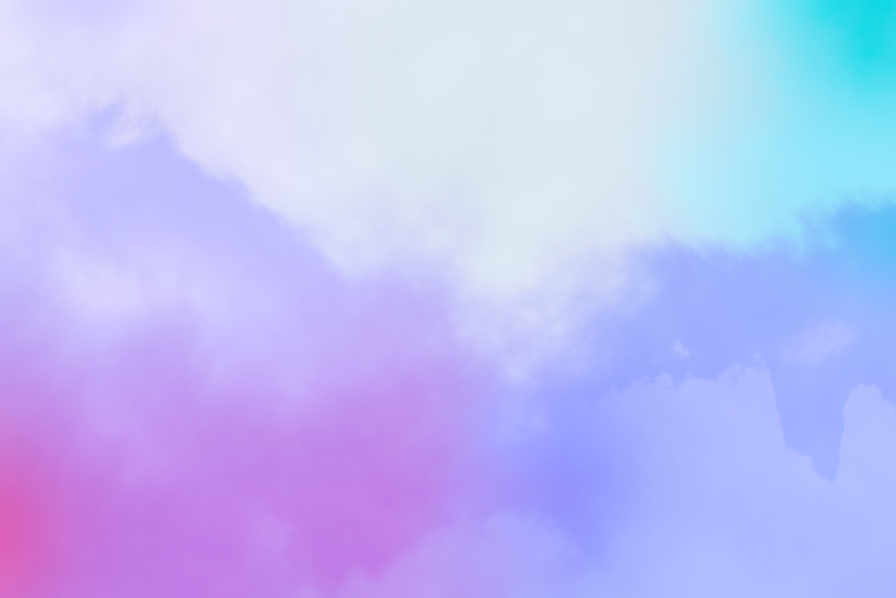
Reproduce this texture procedurally as a WebGL 2 fragment shader.

```glsl
#version 300 es
precision highp float;

uniform vec2 u_resolution;
out vec4 fragColor;

const vec3 LILAC_WHITE = vec3(0.90, 0.89, 0.99);
const vec3 MIST_WHITE  = vec3(0.86, 0.905, 0.945);
const vec3 LILAC_MIST  = vec3(0.83, 0.84, 0.98);
const vec3 PALE_CYAN   = vec3(0.58, 0.90, 0.985);
const vec3 AQUA        = vec3(0.02, 0.84, 0.89);
const vec3 LAVENDER    = vec3(0.76, 0.75, 1.00);
const vec3 ORCHID      = vec3(0.76, 0.50, 0.91);
const vec3 ROSE        = vec3(0.89, 0.34, 0.66);
const vec3 PERIWINKLE  = vec3(0.63, 0.70, 1.00);
const vec3 DEEP_BLUE   = vec3(0.56, 0.59, 1.00);
const vec3 SKY_BLUE    = vec3(0.36, 0.77, 0.97);
const vec3 PUFF        = vec3(0.73, 0.76, 1.00);

const int   OCTAVES      = 6;
const float CLOUD_SCALE  = 4.5;
const float WARP         = 0.022;
const float EDGE_RAGGED  = 0.16;
const float PUFF_RAGGED  = 0.07;
const float HAZE         = 0.28;
const float CELL_FALLOFF = 6.0;
const float CELL_MEAN    = 0.52;

vec2 hash2(vec2 p) {
    vec3 q = fract(p.xyx * vec3(0.1031, 0.1030, 0.0973));
    q += dot(q, q.yzx + 33.33);
    return fract((q.xx + q.yz) * q.zy);
}

// Smooth cellular noise, centred near zero
float cells(vec2 p) {
    vec2 cell = floor(p), local = fract(p);
    float sum = 0.0;
    for (int y = -1; y <= 1; y++)
        for (int x = -1; x <= 1; x++) {
            vec2 offset = vec2(x, y);
            vec2 d = offset + hash2(cell + offset) - local;
            sum += exp(-CELL_FALLOFF * dot(d, d));
        }
    return sum - CELL_MEAN;
}

float billows(vec2 p) {
    const mat2 turn = mat2(0.8, 0.6, -0.6, 0.8);
    float sum = 0.0, weight = 0.5;
    for (int i = 0; i < OCTAVES; i++) {
        sum += weight * cells(p);
        p = turn * p * 2.03 + 7.3;
        weight *= 0.52;
    }
    return sum;
}

// Layered sines that bend the cloud domain
vec2 sway(vec2 p) {
    return sin(p.yx * 9.0 + vec2(0.4, 2.1)) + 0.4 * sin(p.yx * 19.0 + p * 6.0);
}

float glow(vec2 uv, vec2 centre, vec2 radius) {
    vec2 d = (uv - centre) / radius;
    return exp(-dot(d, d));
}

// Height of the bright cloud's lower border
float brightBorder(float x) {
    return 0.465 + 0.75 * max(0.0, 0.55 - x) - 0.25 * max(0.0, 0.14 - x)
         + 0.11 * smoothstep(0.64, 0.79, x) + 0.07 * smoothstep(0.84, 1.0, x);
}

// Height of the right cumulus, with a notch
float cumulusTop(float x) {
    float notch = smoothstep(0.852, 0.878, x) - smoothstep(0.925, 0.95, x);
    return 0.385 - 0.13 * notch - 0.06 * smoothstep(0.90, 0.94, x)
         - 0.03 * smoothstep(0.73, 0.67, x);
}

void main() {
    vec2 uv = gl_FragCoord.xy / u_resolution;
    vec2 p = gl_FragCoord.xy / u_resolution.y;
    p += WARP * sway(p);
    float broad = billows(p * CLOUD_SCALE);
    float fine = billows(p * CLOUD_SCALE * 2.6 + 19.0);

    // Lower sky: rose, orchid and lavender into blue
    vec3 warm = mix(ORCHID, LAVENDER, smoothstep(0.10, 0.60, uv.y + 0.08 * broad));
    warm = mix(warm, ROSE, 0.85 * glow(uv, vec2(-0.03, 0.10), vec2(0.10, 0.17)));
    vec3 cool = mix(PERIWINKLE, DEEP_BLUE, glow(uv, vec2(0.64, 0.20), vec2(0.13, 0.20)));
    cool = mix(cool, SKY_BLUE, glow(uv, vec2(1.03, 0.62), vec2(0.12, 0.11)));
    vec3 lower = mix(warm, cool, smoothstep(0.41, 0.68, uv.x + 0.05 * broad));

    // Pale patches inside the lavender bank and beside the blue
    float patches = 0.55 * glow(uv, vec2(0.11, 0.53), vec2(0.07, 0.06))
                  + 0.35 * glow(uv, vec2(0.21, 0.53), vec2(0.06, 0.06))
                  + 0.45 * glow(uv, vec2(0.0, 0.68), vec2(0.09, 0.12))
                  + 0.50 * glow(uv, vec2(0.60, 0.45), vec2(0.11, 0.08));
    lower = mix(lower, LILAC_WHITE, clamp(patches * (1.0 + 1.2 * broad), 0.0, 0.8));

    // Right cumulus and the wisp above its notch
    float rise = cumulusTop(uv.x) - uv.y + PUFF_RAGGED * fine;
    float puff = smoothstep(-0.008, 0.014, rise) * smoothstep(0.62, 0.76, uv.x);
    float depth = mix(0.65, 0.55, smoothstep(0.0, 0.3, rise));
    lower = mix(lower, PUFF, puff * depth);
    float wisp = glow(uv, vec2(0.915, 0.425), vec2(0.05, 0.04));
    lower = mix(lower, PUFF, 0.7 * smoothstep(0.2, 0.8, wisp * (1.0 + 1.2 * fine)));

    // Faint bank along the bottom
    float bank = 0.07 + 0.05 * smoothstep(0.45, 0.58, uv.x) - uv.y + EDGE_RAGGED * broad;
    float bankSpan = smoothstep(0.24, 0.36, uv.x) * smoothstep(0.78, 0.64, uv.x);
    lower = mix(lower, PUFF, 0.28 * bankSpan * smoothstep(-0.02, 0.05, bank));

    // Upper cloud: lilac white through mist to aqua
    float height = uv.y - brightBorder(uv.x) + EDGE_RAGGED * broad;
    vec3 upper = mix(LILAC_WHITE, MIST_WHITE, smoothstep(0.18, 0.50, uv.x));
    upper = mix(upper, LAVENDER, 0.6 * glow(uv, vec2(0.10, 1.0), vec2(0.08, 0.07)));
    upper = mix(upper, LILAC_MIST, 0.7 * smoothstep(0.22, 0.0, height));
    float cyanReach = uv.x - 0.15 * max(0.0, uv.y - 0.75) + 0.05 * broad;
    upper = mix(upper, PALE_CYAN, smoothstep(0.66, 0.94, cyanReach));
    float aqua = glow(uv, vec2(1.0, 0.99), vec2(0.11, 0.15));
    upper = mix(upper, AQUA, clamp(aqua * (1.0 + 0.8 * broad), 0.0, 1.0));

    // Border: crisp at left, misty in the middle
    float softness = mix(0.035, 0.11, smoothstep(0.28, 0.50, uv.x));
    softness = mix(softness, 0.06, smoothstep(0.66, 0.80, uv.x));
    softness += 0.04 * smoothstep(0.14, 0.04, uv.x);
    vec3 colour = mix(lower, upper, smoothstep(-softness, softness, height));

    // Thin haze texture over everything
    float haze = HAZE * (0.13 * broad + 0.10 * fine);
    colour += haze * (1.0 - colour) + 0.02 * broad;
    fragColor = vec4(clamp(colour, 0.0, 1.0), 1.0);
}
```
